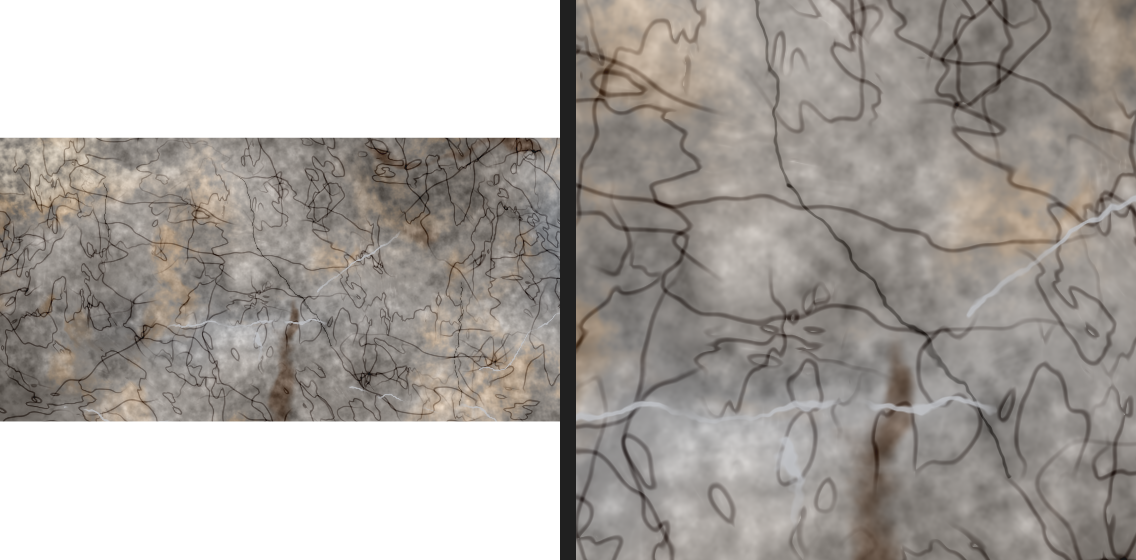
Left, the full canvas; right, a detail of the centre.
This texture is drawn by a Shadertoy shader. Its source:

```glsl
// A wide slab of weathered grey stone with rust, ochre and fine cracks on white.

float hash(vec2 p) {
    return fract(sin(dot(p, vec2(127.1, 311.7))) * 43758.5453);
}

float noise(vec2 p) {
    vec2 i = floor(p), f = fract(p);
    f = f * f * (3.0 - 2.0 * f);
    return mix(mix(hash(i), hash(i + vec2(1, 0)), f.x),
               mix(hash(i + vec2(0, 1)), hash(i + vec2(1, 1)), f.x), f.y);
}

// Fractal noise, centred on zero
float fbm(vec2 p, int octaves) {
    float sum = 0.0, amp = 0.5;
    for (int i = 0; i < octaves; i++) {
        sum += amp * (noise(p) - 0.5);
        p = mat2(1.6, 1.2, -1.2, 1.6) * p + 7.3;
        amp *= 0.5;
    }
    return sum;
}

vec2 warp(vec2 p, float scale) {
    return vec2(fbm(p * scale, 5), fbm(p * scale + 31.7, 5));
}

// Soft elliptical patch
float patchAt(vec2 p, vec2 centre, vec2 radius) {
    vec2 d = (p - centre) / radius;
    return exp(-dot(d, d));
}

// Thin line with a faint halo along a segment
float vein(vec2 p, vec2 a, vec2 b, float width) {
    vec2 ab = b - a;
    float t = clamp(dot(p - a, ab) / dot(ab, ab), 0.0, 1.0);
    float d = length(p - a - ab * t);
    float line = 1.0 - smoothstep(width * 0.3, width * 1.3, d);
    return line + 0.25 * exp(-d * d / (width * width * 16.0));
}

// Contour of stretched noise, as distance in canvas units
float crackDistance(vec2 p, float angle, float scale, float seed) {
    float c = cos(angle), s = sin(angle), e = 0.0015;
    mat2 m = mat2(c, -s * 2.3, s, c * 2.3) * scale;
    vec2 q = m * p + seed;
    float f = fbm(q, 4);
    vec2 slope = vec2(fbm(q + m * vec2(e, 0), 4), fbm(q + m * vec2(0, e), 4)) - f;
    return abs(f) * e / (length(slope) + 0.0004);
}

vec3 stone(vec2 p) {
    vec2 q = p + 0.12 * warp(p, 7.0);
    vec2 jag = p + 0.055 * warp(p + 3.0, 17.0);
    float clouds = fbm(q * 6.0 + 4.0, 6);
    float mottle = fbm(q * 24.0 + 11.0, 5);
    float grit = fbm(p * 85.0, 3);
    float ragged = smoothstep(-0.16, 0.14, mottle + 0.5 * grit);

    // Grey body with light and dark regions
    float tone = 0.545 + 0.42 * clouds + 0.36 * mottle + 0.34 * grit;
    tone += 0.13 * patchAt(q, vec2(0.05, 0.55), vec2(0.08, 0.05));
    tone += 0.10 * patchAt(q, vec2(0.47, 0.68), vec2(0.13, 0.05));
    tone += 0.09 * patchAt(q, vec2(0.44, 0.36), vec2(0.05, 0.07));
    tone -= 0.17 * patchAt(q, vec2(0.22, 0.43), vec2(0.12, 0.08)) * ragged;
    tone -= 0.08 * patchAt(q, vec2(0.70, 0.50), vec2(0.13, 0.06)) * ragged;
    tone -= 0.10 * patchAt(q, vec2(0.05, 0.29), vec2(0.14, 0.06)) * ragged;
    vec3 col = tone + vec3(0.02, 0.0, -0.02);

    // Cool and warm tints
    float cool = patchAt(q, vec2(0.99, 0.57), vec2(0.05, 0.14))
               + 0.6 * patchAt(q, vec2(0.40, 0.43), vec2(0.22, 0.06));
    col += cool * vec3(-0.015, 0.015, 0.05);
    float cream = patchAt(q, vec2(0.10, 0.70), vec2(0.16, 0.055));
    col = mix(col, vec3(0.79, 0.74, 0.66) + 0.7 * mottle + 0.4 * grit, 0.65 * cream * ragged);
    float ochre = 0.75 * smoothstep(0.05, 0.25, fbm(q * 9.0 + 53.0, 5));
    ochre += 0.9 * patchAt(q, vec2(0.06, 0.645), vec2(0.17, 0.025));
    ochre += 0.6 * patchAt(q, vec2(0.36, 0.65), vec2(0.05, 0.09));
    ochre += 0.6 * patchAt(q, vec2(0.70, 0.64), vec2(0.10, 0.08));
    col += min(ochre, 1.0) * ragged * vec3(0.085, 0.01, -0.075);

    // Brown stains
    float rust = patchAt(q, vec2(0.515, 0.29), vec2(0.032, 0.095));
    rust += 0.8 * patchAt(q, vec2(0.52, 0.44), vec2(0.012, 0.05));
    rust += 0.9 * patchAt(q, vec2(0.92, 0.715), vec2(0.05, 0.022));
    rust += 0.6 * patchAt(q, vec2(0.75, 0.735), vec2(0.18, 0.012));
    rust += 0.5 * patchAt(q, vec2(0.74, 0.60), vec2(0.035, 0.025));
    rust = smoothstep(0.2, 0.8, rust + 0.9 * mottle);
    col = mix(col, vec3(0.35, 0.27, 0.21) + 0.4 * grit + 0.25 * mottle, 0.8 * rust);

    // Scattered dark cracks with smoky edges
    for (int i = 0; i < 8; i++) {
        float k = float(i);
        float d = crackDistance(p, 0.5 + k * 2.4, 2.5 + k * 1.2, k * 17.3);
        float shown = smoothstep(0.48, 0.72, noise(p * 9.0 + k * 5.7));
        float line = 1.0 - smoothstep(0.0002, 0.0021, d);
        float smoke = exp(-d * 130.0) * ragged;
        col -= shown * (0.19 * line + 0.075 * smoke) * vec3(0.95, 1.0, 1.0);
    }

    // Main cracks
    float dark = vein(jag, vec2(0.43, 0.68), vec2(0.455, 0.56), 0.0014)
               + vein(jag, vec2(0.455, 0.56), vec2(0.60, 0.39), 0.0014)
               + vein(jag, vec2(0.18, 0.66), vec2(0.19, 0.59), 0.0016)
               + vein(jag, vec2(0.82, 0.50), vec2(0.815, 0.27), 0.0010);
    col -= 0.2 * dark;

    // Pale bluish veins, broken along their length
    float pale = vein(jag, vec2(0.31, 0.415), vec2(0.59, 0.42), 0.0020)
               + vein(jag, vec2(0.56, 0.48), vec2(0.71, 0.57), 0.0022)
               + vein(jag, vec2(0.455, 0.40), vec2(0.465, 0.32), 0.0025)
               + vein(jag, vec2(0.11, 0.27), vec2(0.30, 0.25), 0.0024)
               + vein(jag, vec2(0.64, 0.30), vec2(0.92, 0.25), 0.0018)
               + vein(jag, vec2(0.86, 0.33), vec2(1.0, 0.43), 0.0014);
    pale *= smoothstep(0.2, 0.6, noise(p * 30.0));
    return mix(col, vec3(0.76, 0.77, 0.79), min(0.7 * pale, 0.8));
}

void mainImage(out vec4 fragColor, in vec2 fragCoord) {
    vec2 uv = fragCoord / iResolution.xy;
    float slab = clamp((0.2533 - abs(uv.y - 0.5007)) * iResolution.y + 0.5, 0.0, 1.0);
    vec3 col = mix(vec3(1.0), clamp(stone(uv), 0.08, 0.92), slab);
    fragColor = vec4(col, 1.0);
}
```
